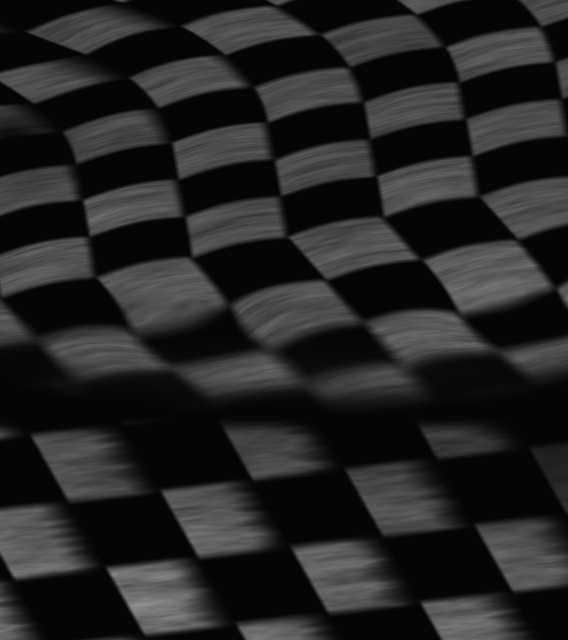
A Shadertoy shader for this texture:

```glsl
// Two folds of a dim grey checkered cloth: a bulging upper fold above a flat, softly fading one.

// Lengths are in canvas heights, measured from the top left corner.
const vec3 DARK = vec3(0.018);
const vec3 CLOTH = vec3(1.0);
const float ROW_SLOPE = 0.21;      // rise of the upper rows toward the right
const float ROW_START = 0.2174;
const float ROW_HEIGHT = 0.0599;
const float FOLD_START = 0.4388;   // where the rows begin to stretch
const float FOLD_ROW = 0.0794;
const float COLUMN_WIDTH = 0.1497;
const float ARCH = 0.007;          // bulge of each cell's upper edge
const vec2 LOWER_ORIGIN = vec2(0.0482, 0.6797);
const vec2 LOWER_ACROSS = vec2(0.1439, -0.0169);
const vec2 LOWER_DOWN = vec2(0.0592, 0.1042);
const float THREAD_CONTRAST = 0.36;
const float CELL_VARIATION = 0.16;
const float PI = 3.14159;

float hash(vec2 p) {
    vec3 q = fract(p.xyx * 0.1031);
    q += dot(q, q.yzx + 33.33);
    return fract((q.x + q.y) * q.z);
}

float noise(vec2 p) {
    vec2 i = floor(p), f = fract(p);
    f = f * f * (3.0 - 2.0 * f);
    return mix(mix(hash(i), hash(i + vec2(1, 0)), f.x),
               mix(hash(i + vec2(0, 1)), hash(i + vec2(1, 1)), f.x), f.y);
}

float bump(vec2 p, vec2 center, vec2 radius) {
    vec2 d = (p - center) / radius;
    return exp(-dot(d, d));
}

// Fine streaks running along the rows, centred on 1
float threads(vec2 st) {
    float n = 0.5 * noise(st * vec2(1.7, 9.0) + 40.0)
            + 0.3 * noise(st * vec2(3.5, 21.0) + 80.0)
            + 0.2 * noise(st * vec2(9.0, 38.0) + 120.0);
    return 1.0 + THREAD_CONTRAST * (n - 0.5) * 2.0;
}

// One lit cell in every two, with its own softness at left and right
float litCell(float s, float soft, float fadeStart) {
    float f = mod(s + soft * 0.5, 2.0);
    return smoothstep(0.0, soft, f) * (1.0 - smoothstep(fadeStart, 1.0 + soft, f));
}

float checker(vec2 st, float soft, float fadeStart) {
    float row = smoothstep(-1.0, 1.0, sin(PI * st.y) / (PI * soft));
    return mix(litCell(st.x + 1.0, soft, fadeStart), litCell(st.x, soft, fadeStart), row);
}

float cellTone(vec2 st) {
    return 1.0 + CELL_VARIATION * (hash(floor(st) + 17.0) - 0.5);
}

// Row index from height along the sloping rows
float rowIndex(float h) {
    return (min(h, FOLD_START) - ROW_START) / ROW_HEIGHT + max(h - FOLD_START, 0.0) / FOLD_ROW;
}

// Column index; columns lean in the top corner and sweep right in the fold
float columnIndex(float x, float t) {
    float lean = max(1.0 - t, 0.0);
    float start = 0.1094 + 0.0104 * t - 0.0117 * lean * lean + 0.0495 * max(t - 4.0, 0.0);
    return (x - start) / COLUMN_WIDTH;
}

float upperFold(vec2 p) {
    float h = p.y + ROW_SLOPE * p.x;
    h -= 0.035 * bump(p, vec2(0.30, 0.527), vec2(0.12, 0.046));
    h -= 0.033 * bump(p, vec2(0.81, 0.50), vec2(0.12, 0.05));
    h -= 0.020 * bump(p, vec2(0.05, 0.08), vec2(0.13));
    float s = columnIndex(p.x, rowIndex(h));
    float t = rowIndex(h + ARCH * (abs(sin(PI * s)) - 0.3));
    vec2 st = vec2(columnIndex(p.x, t), t);

    // Blur grows down the fold; cells in the top left corner trail off
    float fold = smoothstep(0.45, 0.58, p.y);
    float corner = bump(p, vec2(0.05, 0.05), vec2(0.25, 0.16));
    float cloth = checker(st, mix(0.07, 0.26, fold), mix(0.94, 0.35, corner));
    float light = 0.27 + 0.07 * bump(p, vec2(0.72, 0.46), vec2(0.4, 0.13))
                + 0.05 * bump(p, vec2(0.08, 0.42), vec2(0.2, 0.1));
    light *= 1.0 - 0.95 * bump(p, vec2(0.02, 0.22), vec2(0.075, 0.042));
    float sheen = 0.035 * bump(p, vec2(0.4, 0.6), vec2(0.5, 0.05));
    return cloth * light * threads(st) * cellTone(st) + sheen;
}

float lowerFold(vec2 p) {
    vec2 st = inverse(mat2(LOWER_ACROSS, LOWER_DOWN)) * (p - LOWER_ORIGIN);
    float ragged = 0.3 * (noise(st * vec2(1.5, 15.0) + 60.0) - 0.5);
    float cloth = checker(st, 0.07, 0.55 + ragged);
    float light = mix(0.28, 0.42, smoothstep(0.67, 0.93, p.y)) - 0.11 * p.x;
    light *= 1.0 - 0.5 * bump(p, vec2(0.87, 0.73), vec2(0.1, 0.08));
    return cloth * light * threads(st) * cellTone(st);
}

void mainImage(out vec4 fragColor, in vec2 fragCoord) {
    vec2 p = fragCoord / iResolution.y;
    p.y = 1.0 - p.y;

    // The upper fold turns into shadow at its curved rim
    float rim = 0.645 - 0.25 * (p.x - 0.456) * (p.x - 0.456);
    float upper = upperFold(p) * (1.0 - smoothstep(rim - 0.06, rim + 0.012, p.y));
    float lower = lowerFold(p) * smoothstep(0.650, 0.685, p.y);
    fragColor = vec4(DARK + CLOTH * (upper + lower), 1.0);
}
```
